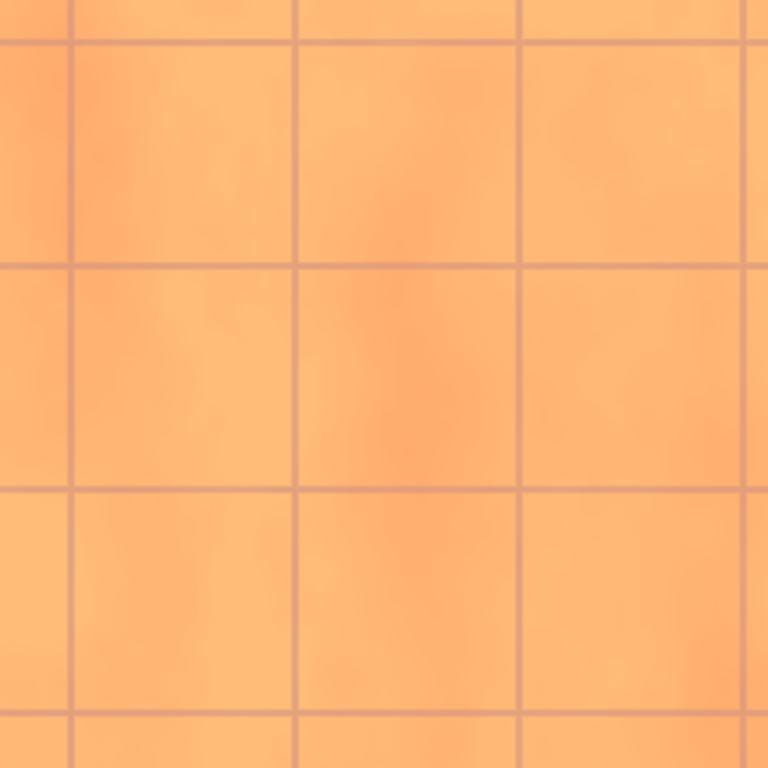
Reproduce this texture procedurally as a three.js fragment shader.

```glsl
// Warm orange squared paper with soft rose-brown grid lines and a faint watercolour wash.
varying vec2 vUv;

const vec3 PAPER_LIGHT = vec3(1.00, 0.738, 0.475);
const vec3 PAPER_DEEP = vec3(1.00, 0.665, 0.425);
const vec3 LINE_COLOR = vec3(0.885, 0.628, 0.495);
const vec2 CELL_SIZE = vec2(0.2917, 0.2910);
const vec2 GRID_ORIGIN = vec2(0.0925, 0.0716);
const float LINE_CORE = 0.0012;
const float LINE_EDGE = 0.0078;

// Hash without sine
float hash(vec2 p) {
  vec3 q = fract(vec3(p.xyx) * 0.1031);
  q += dot(q, q.yzx + 33.33);
  return fract((q.x + q.y) * q.z);
}

float valueNoise(vec2 p) {
  vec2 cell = floor(p);
  vec2 f = fract(p);
  f = f * f * (3.0 - 2.0 * f);
  float low = mix(hash(cell), hash(cell + vec2(1.0, 0.0)), f.x);
  float high = mix(hash(cell + vec2(0.0, 1.0)), hash(cell + vec2(1.0, 1.0)), f.x);
  return mix(low, high, f.y);
}

float fbm(vec2 p) {
  float sum = 0.0;
  float amplitude = 0.5;
  for (int i = 0; i < 4; i++) {
    sum += amplitude * valueNoise(p);
    p = p * 2.03 + 17.3;
    amplitude *= 0.5;
  }
  return sum / 0.9375;
}

// Upright stains spaced along a falling diagonal
float stainBands(vec2 p, float center, float spacing) {
  float band = 0.5 + 0.5 * cos(6.28319 * (p.x - center) / spacing);
  float offset = (p.y - (0.93 - 0.85 * p.x)) / 0.38;
  return band * band * exp(-offset * offset);
}

// Distance to the nearest vertical (x) and horizontal (y) grid line
vec2 gridDistance(vec2 p, vec2 origin, vec2 size) {
  vec2 cell = fract((p - origin) / size + 0.5) - 0.5;
  return abs(cell) * size;
}

float softLine(float dist, float core, float edge) {
  return 1.0 - smoothstep(core, edge, dist);
}

void main() {
  // Paper: broad stains broken up by cloudy mottling
  float mottling = fbm(vUv * vec2(7.0, 5.0) + 3.7);
  float warp = 0.08 * (fbm(vUv * 4.0 + 21.0) - 0.5);
  float stain = stainBands(vUv + vec2(warp, 0.0), 0.53, 0.43);
  float wash = clamp(0.58 * stain + 1.0 * (mottling - 0.36), 0.0, 1.0);
  vec3 color = mix(PAPER_LIGHT, PAPER_DEEP, wash);

  // Grid: soft lines with slightly uneven ink
  vec2 dist = gridDistance(vUv, GRID_ORIGIN, CELL_SIZE);
  float vertical = softLine(dist.x, LINE_CORE, LINE_EDGE);
  float horizontal = softLine(dist.y, LINE_CORE, LINE_EDGE);
  float ink = 0.84 + 0.16 * valueNoise(vUv * 22.0);
  float coverage = max(vertical, horizontal) * ink;
  vec3 lineColor = LINE_COLOR - vec3(0.0, 0.025, 0.02) * wash;

  gl_FragColor = vec4(mix(color, lineColor, coverage), 1.0);
}
```
